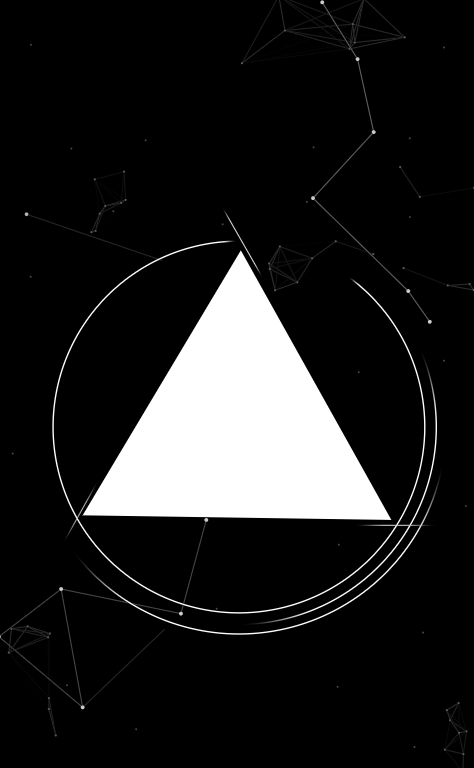
Write a WebGL 2 fragment shader that draws this background.

```glsl
#version 300 es
precision highp float;
// White triangle inside broken rings, over a faint web of linked points on black.

uniform vec2 u_resolution;
out vec4 outColor;

// Sine-free hash: two values from 0 to 1.
vec2 hash2(vec2 p) {
    vec3 q = fract(p.xyx * vec3(0.1031, 0.1030, 0.0973));
    q += dot(q, q.yzx + 33.33);
    return fract((q.xx + q.yz) * q.zy);
}

// Antialiased coverage of a signed distance.
float cover(float d) {
    return clamp(0.5 - d * u_resolution.y, 0.0, 1.0);
}

float dotMark(vec2 p, vec2 centre, float radius) {
    return cover(length(p - centre) - radius);
}

// Thin stroke; taper fades both ends over that share of its length.
float stroke(vec2 p, vec2 a, vec2 b, float taper) {
    vec2 ab = b - a;
    float t = clamp(dot(p - a, ab) / dot(ab, ab), 0.0, 1.0);
    float ends = smoothstep(0.0, taper, min(t, 1.0 - t) + 0.001);
    return cover(length(p - a - ab * t) - 0.0007) * ends;
}

// Ring section running clockwise from an angle, with faded ends.
float arc(vec2 p, float radius, float start, float span, float fade) {
    float along = mod(start - atan(p.y, p.x), 6.28319);
    float ends = smoothstep(0.0, fade, along) * smoothstep(0.0, fade, span - along);
    return cover(abs(length(p) - radius) - 0.0009) * ends;
}

// Signed distance to a line, positive on the right of a to b.
float edge(vec2 p, vec2 a, vec2 b) {
    vec2 d = normalize(b - a);
    return dot(p - a, vec2(d.y, -d.x));
}

float triangle(vec2 p, vec2 a, vec2 b, vec2 c) {
    return cover(max(edge(p, a, b), max(edge(p, b, c), edge(p, c, a))));
}

// Hashed nodes in a box, joined by faint strokes where they are near.
float web(vec2 p, vec2 centre, vec2 halfSize, float seed) {
    vec2 outside = abs(p - centre) - halfSize;
    if (max(outside.x, outside.y) > 0.01) return 0.0;
    float reach = 1.1 * max(halfSize.x, halfSize.y);
    float light = 0.0;
    for (int i = 0; i < 8; i++) {
        vec2 a = centre + halfSize * (2.0 * hash2(vec2(i, seed)) - 1.0);
        light = max(light, 0.35 * dotMark(p, a, 0.0014));
        for (int j = 0; j < i; j++) {
            vec2 b = centre + halfSize * (2.0 * hash2(vec2(j, seed)) - 1.0);
            float near = 1.0 - smoothstep(0.3, 1.0, distance(a, b) / reach);
            light = max(light, 0.17 * near * stroke(p, a, b, 0.001));
        }
    }
    return light;
}

// Chain of brighter links with a glowing node at each joint.
float chain(vec2 p, vec2 nodes[6], float strength) {
    float light = dotMark(p, nodes[0], 0.0025) * 0.8;
    for (int i = 1; i < 6; i++) {
        light = max(light, strength * stroke(p, nodes[i - 1], nodes[i], 0.001));
        light = max(light, 0.8 * dotMark(p, nodes[i], 0.0025));
    }
    return light;
}

// Sparse dust, one possible speck per cell.
float dust(vec2 p) {
    vec2 cell = floor(p * 8.0);
    vec2 spot = (cell + 0.1 + 0.8 * hash2(cell + 17.0)) / 8.0;
    return 0.28 * step(0.45, hash2(cell + 51.0).x) * dotMark(p, spot, 0.0012);
}

void main() {
    vec2 p = (gl_FragCoord.xy - 0.5 * u_resolution) / u_resolution.y + vec2(0.31, 0.5);

    // Faint webs and dust
    float light = dust(p);
    light = max(light, web(p, vec2(0.43, 0.96), vec2(0.16, 0.07), 3.0));
    light = max(light, web(p, vec2(0.145, 0.737), vec2(0.03, 0.05), 8.0));
    light = max(light, web(p, vec2(0.575, 0.70), vec2(0.07, 0.085), 14.0));
    light = max(light, web(p, vec2(0.425, 0.642), vec2(0.075, 0.045), 21.0));
    light = max(light, web(p, vec2(0.035, 0.12), vec2(0.045, 0.09), 27.0));
    light = max(light, web(p, vec2(0.60, 0.04), vec2(0.02, 0.045), 33.0));

    // Brighter constellations
    light = max(light, chain(p, vec2[6](vec2(0.421, 0.997), vec2(0.467, 0.923),
        vec2(0.488, 0.828), vec2(0.409, 0.742), vec2(0.533, 0.621), vec2(0.561, 0.581)), 0.38));
    light = max(light, chain(p, vec2[6](vec2(0.270, 0.323), vec2(0.237, 0.201),
        vec2(0.081, 0.233), vec2(0.109, 0.079), vec2(0.0, 0.171), vec2(0.081, 0.233)), 0.28));
    light = max(light, 0.15 * stroke(p, vec2(0.036, 0.721), vec2(0.212, 0.661), 0.001));
    light = max(light, 0.15 * stroke(p, vec2(0.109, 0.079), vec2(0.215, 0.180), 0.001));
    light = max(light, 0.7 * dotMark(p, vec2(0.036, 0.721), 0.0024));

    // Broken rings
    vec2 c = p - vec2(0.3125, 0.444);
    light = max(light, arc(c, 0.242, 0.94, 5.64, 0.08));
    light = max(light, arc(c, 0.257, 0.42, 1.99, 0.4));
    light = max(light, arc(c, 0.2695, -0.175, 2.33, 0.4));

    // Corner strokes and the solid triangle
    light = max(light, 0.85 * stroke(p, vec2(0.291, 0.730), vec2(0.343, 0.639), 0.2));
    light = max(light, 0.7 * stroke(p, vec2(0.084, 0.293), vec2(0.129, 0.374), 0.4));
    light = max(light, 0.8 * stroke(p, vec2(0.462, 0.316), vec2(0.570, 0.316), 0.4));
    light = max(light, triangle(p, vec2(0.109, 0.329), vec2(0.511, 0.323), vec2(0.315, 0.674)));

    outColor = vec4(vec3(light), 1.0);
}
```
